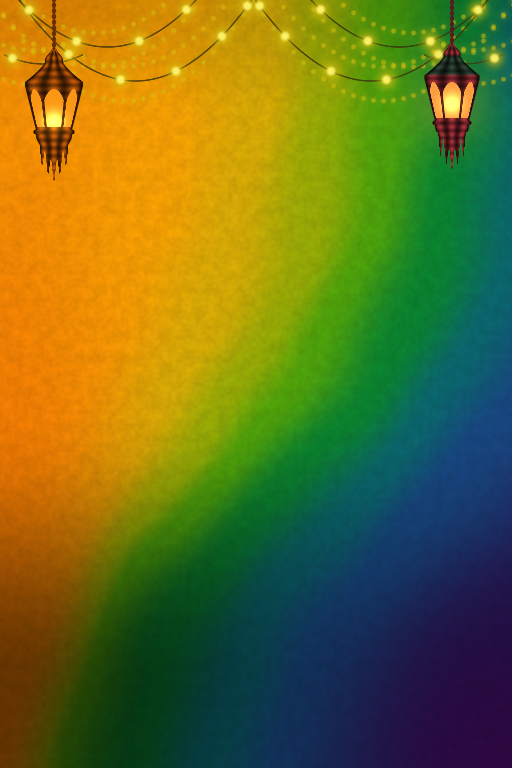
This background is drawn by a Shadertoy shader. Its source:

```glsl
const float DETAIL = 512.0;          // ornament units across the canvas
const float HEIGHT = 1.5;            // canvas height in widths
const float MIRROR_X = 253.5;        // axis of the garlands
const float SAG = 0.006;
const float BULB_RADIUS = 5.5;
const float DOT_SPACING = 10.0;
const float GRAIN = 0.07;
const vec3 WARM = vec3(0.92, 0.47, 0.01);
const vec3 PURPLE = vec3(0.17, 0.03, 0.25);
const vec3 BULB_GLOW = vec3(0.85, 0.75, 0.06);
const vec3 BULB_CORE = vec3(1.0, 0.97, 0.45);
const vec3 WIRE = vec3(0.22, 0.19, 0.03);

// Spectrum across the diagonal: colour and position
const vec4 STOPS[9] = vec4[9](
    vec4(0.94, 0.55, 0.01, -0.55), vec4(0.94, 0.61, 0.01, -0.30),
    vec4(0.82, 0.65, 0.02, -0.11), vec4(0.58, 0.65, 0.02, 0.02),
    vec4(0.30, 0.62, 0.04, 0.13), vec4(0.04, 0.50, 0.18, 0.28),
    vec4(0.04, 0.39, 0.42, 0.43), vec4(0.09, 0.27, 0.49, 0.58),
    vec4(0.15, 0.11, 0.37, 0.95));

// Garland swags: centre, lowest point, reach, first bulb angle
const vec4 SWAGS[3] = vec4[3](vec4(118.0, 81.0, 115.0, -1.34),
    vec4(146.0, 47.0, 90.0, -1.07), vec4(210.0, 64.0, 31.0, 1.57));
const float BULB_STEP[3] = float[3](0.49, 0.71, 1.0);
const int BULB_COUNT[3] = int[3](5, 4, 1);

vec2 gradientAt(vec2 cell) {
    float h = fract(sin(dot(cell, vec2(127.1, 311.7))) * 43758.5);
    return vec2(cos(6.2832 * h), sin(6.2832 * h));
}

float gradientNoise(vec2 p) {
    vec2 i = floor(p), f = fract(p), e = vec2(1.0, 0.0);
    vec2 w = f * f * f * (f * (f * 6.0 - 15.0) + 10.0);
    float low = mix(dot(gradientAt(i), f), dot(gradientAt(i + e), f - e), w.x);
    float high = mix(dot(gradientAt(i + e.yx), f - e.yx), dot(gradientAt(i + 1.0), f - 1.0), w.x);
    return mix(low, high, w.y);
}

vec3 backdrop(vec2 p) {
    float edge = 0.06 + 0.57 / (1.0 + exp(5.3 * (p.y - 0.89)));
    float s = p.x - edge + 0.035 * gradientNoise(p * 5.0);
    float lower = smoothstep(0.8, 1.35, p.y);
    s += 0.1 * lower * smoothstep(0.0, 0.1, s);
    vec3 color = STOPS[0].rgb;
    for (int i = 1; i < 9; i++)
        color = mix(color, STOPS[i].rgb, smoothstep(STOPS[i - 1].w, STOPS[i].w, s));
    float warmth = smoothstep(0.38, 0.0, p.x) * smoothstep(0.2, 0.9, p.y);
    color = mix(color, WARM, warmth * smoothstep(0.06, -0.08, s));
    color *= 1.0 - lower * mix(0.58, 0.3, smoothstep(0.2, 0.6, s));
    color = mix(color, PURPLE, smoothstep(0.5, 0.0, length(p - vec2(1.0, HEIGHT))));
    color *= mix(0.88, 1.0, smoothstep(0.0, 0.25, p.y));
    float grain = gradientNoise(p * 45.0) + 0.8 * gradientNoise(p * 110.0);
    return color * (1.0 + GRAIN * grain);
}

float swagHeight(float x, vec4 swag) {
    return swag.y - SAG * (x - swag.x) * (x - swag.x);
}

vec3 addGarlands(vec3 color, vec2 p, float aa) {
    vec2 m = vec2(abs(p.x - MIRROR_X), p.y);
    // Small faint lights on lower and higher copies of each swag
    for (int k = 0; k < 6; k++) {
        vec4 swag = SWAGS[k % 3] + vec4(12.0, k < 3 ? 20.0 : -14.0, 0.0, 0.0);
        for (int j = -1; j <= 1; j++) {
            float x = (round(m.x / DOT_SPACING) + float(j)) * DOT_SPACING;
            float d = length(m - vec2(x, swagHeight(x, swag)));
            float reach = step(abs(x - swag.x), swag.z + 15.0);
            float dotLight = smoothstep(2.6 + aa, 1.2, d) + 0.15 * exp(-d * d / 25.0);
            color = mix(color, BULB_GLOW, 0.55 * reach * min(dotLight, 1.0));
        }
    }
    // Wires
    for (int k = 0; k < 3; k++) {
        float dx = m.x - SWAGS[k].x;
        float d = abs(m.y - swagHeight(m.x, SWAGS[k])) / sqrt(1.0 + 4.0 * SAG * SAG * dx * dx);
        float reach = step(abs(dx), SWAGS[k].z + 8.0);
        color = mix(color, WIRE, 0.8 * reach * smoothstep(0.5 + aa, 0.3, d));
    }
    // Bulbs with halos
    for (int k = 0; k < 3; k++)
        for (int i = 0; i < BULB_COUNT[k]; i++) {
            float x = SWAGS[k].x + SWAGS[k].z * sin(SWAGS[k].w + BULB_STEP[k] * float(i));
            float d = length(m - vec2(x, swagHeight(x, SWAGS[k])));
            color = mix(color, BULB_GLOW, 0.8 * exp(-d * d / 75.0));
            color = mix(color, BULB_CORE, 0.9 * smoothstep(BULB_RADIUS + aa, 2.0, d));
        }
    return color;
}

vec3 addLantern(vec3 color, vec2 q, float coreY, vec3 frame, vec3 roof, vec3 glass, float aa) {
    // Half width along the height, from knob to tassels
    float y = q.y, ax = abs(q.x);
    float w = mix(2.0, 9.0, smoothstep(0.0, 12.0, y));
    w = mix(w, 29.0, pow(clamp((y - 14.0) / 20.0, 0.0, 1.0), 1.3));
    w = mix(w, 18.0, clamp((y - 38.0) / 44.0, 0.0, 1.0));
    w += 2.5 * smoothstep(3.0, 1.0, abs(y - 84.0)) - 4.0 * smoothstep(88.0, 100.0, y);
    float strand = abs(fract(q.x / 6.0 + 0.5) - 0.5) * 6.0;
    float fringe = 137.0 - 1.4 * ax - 8.0 * strand;
    float body = smoothstep(aa, -aa, ax - w) * smoothstep(-aa, aa, y) * smoothstep(aa, -aa, y - fringe);
    color = mix(color, glass, 0.3 * exp(-dot(q - vec2(0.0, 65.0), q - vec2(0.0, 65.0)) / 1300.0));
    // Chain
    float link = 1.0 + 1.2 * abs(sin(y * 0.55));
    color = mix(color, frame * 0.6, smoothstep(aa, -aa, ax - link) * step(y, 2.0));
    // Metal with ribs and bands
    float u = ax / max(w, 1.0);
    vec3 metal = mix(frame, roof, smoothstep(12.0, 15.0, y) * smoothstep(35.0, 32.0, y));
    metal *= (0.75 + 0.35 * cos(u * 9.0)) * (0.85 + 0.2 * sin(y * 0.8));
    metal *= 1.0 - 0.45 * smoothstep(0.8, 1.0, u);
    // Pointed panes and the flame
    float pane = u < 0.44 ? u / 0.38 : abs(u - 0.7) / 0.2;
    float arch = 41.0 + 11.0 * pane * pane;
    float lit = smoothstep(1.08, 0.95, pane) * smoothstep(arch - aa, arch + aa, y) * smoothstep(79.0 + aa, 79.0 - aa, y);
    float flame = exp(-dot(q - vec2(0.0, coreY), q - vec2(0.0, coreY)) / 110.0);
    metal = mix(metal, mix(glass, vec3(1.0, 0.95, 0.5), flame), lit);
    color = mix(color, metal, body);
    return color + vec3(0.35, 0.25, 0.04) * flame;
}

void mainImage(out vec4 fragColor, in vec2 fragCoord) {
    vec2 uv = fragCoord / iResolution.xy;
    vec2 canvas = vec2(uv.x, (1.0 - uv.y) * HEIGHT);
    vec2 p = canvas * DETAIL;
    float aa = DETAIL / iResolution.x * 0.7;
    vec3 color = addGarlands(backdrop(canvas), p, aa);
    color = addLantern(color, p - vec2(54.0, 48.0), 74.0,
        vec3(0.67, 0.31, 0.03), vec3(0.65, 0.29, 0.02), vec3(0.98, 0.59, 0.08), aa);
    color = addLantern(color, (p - vec2(452.0, 43.0)) / 0.95, 64.0,
        vec3(0.58, 0.17, 0.20), vec3(0.16, 0.25, 0.19), vec3(0.98, 0.61, 0.25), aa);
    fragColor = vec4(clamp(color, 0.0, 1.0), 1.0);
}
```
